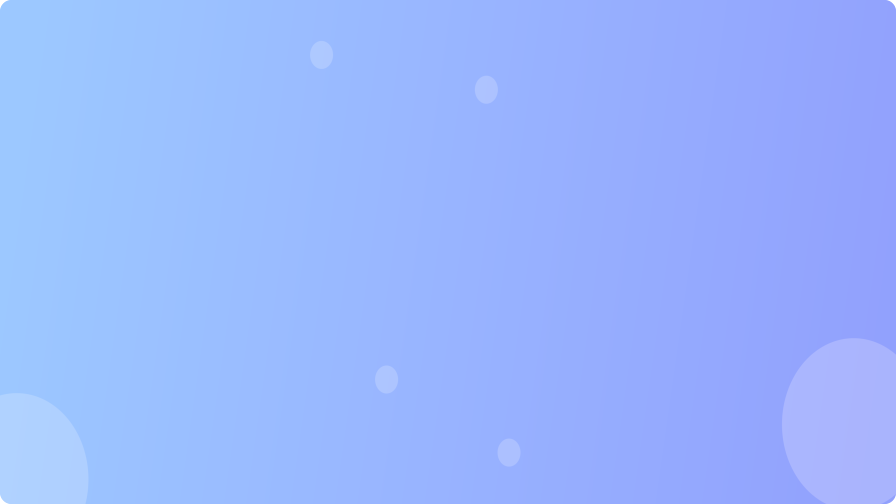
A Shadertoy shader for this background:

```glsl
// Soft blue to periwinkle gradient card with rounded corners and pale translucent ovals

// Coverage of an ellipse, smoothed over about one pixel
float ellipse(vec2 p, vec2 center, vec2 radii) {
    vec2 d = p - center;
    float k = length(d / radii);
    float dist = k * (k - 1.0) / max(length(d / (radii * radii)), 1e-4);
    float pixel = 1.0 / iResolution.y;
    return 1.0 - smoothstep(-0.7 * pixel, 0.7 * pixel, dist);
}

// Signed distance to a box with rounded corners
float roundedBox(vec2 p, vec2 halfSize, float radius) {
    vec2 q = abs(p) - halfSize + radius;
    return length(max(q, 0.0)) + min(max(q.x, q.y), 0.0) - radius;
}

void mainImage(out vec4 fragColor, in vec2 fragCoord) {
    vec2 size = vec2(iResolution.x / iResolution.y, 1.0);
    vec2 uv = fragCoord / iResolution.xy;
    vec2 p = uv * vec2(16.0 / 9.0, 1.0);

    // Slightly tilted three-stop gradient
    float t = clamp(uv.x + 0.08 * (0.5 - uv.y), 0.0, 1.0);
    vec3 sky = vec3(0.612, 0.785, 1.0);
    vec3 cornflower = vec3(0.597, 0.706, 1.0);
    vec3 periwinkle = vec3(0.570, 0.630, 0.992);
    vec3 color = t < 0.5 ? mix(sky, cornflower, t * 2.0)
                         : mix(cornflower, periwinkle, t * 2.0 - 1.0);

    // Large ovals at the lower corners
    vec2 largeRadii = vec2(0.1425, 0.171);
    color = mix(color, vec3(1.0), 0.2 * ellipse(p, vec2(0.033, 0.049), largeRadii));
    color = mix(color, vec3(1.0, 0.97, 1.0), 0.22 * ellipse(p, vec2(1.694, 0.158), largeRadii));

    // Small scattered ovals
    vec2 spots[4] = vec2[4](vec2(0.638, 0.891), vec2(0.965, 0.822),
                            vec2(0.767, 0.247), vec2(1.010, 0.102));
    for (int i = 0; i < 4; i++)
        color = mix(color, vec3(1.0), 0.2 * ellipse(p, spots[i], vec2(0.0228, 0.0278)));

    // White outside the rounded card corners
    float edge = roundedBox((uv - 0.5) * size, 0.5 * size, 0.023);
    float pixel = 1.0 / iResolution.y;
    color = mix(color, vec3(1.0), smoothstep(-0.5 * pixel, 0.7 * pixel, edge));

    fragColor = vec4(color, 1.0);
}
```
